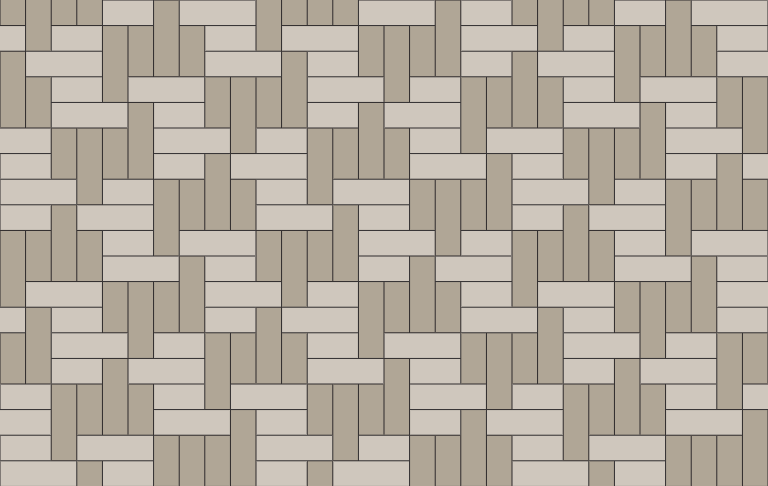
This pattern is drawn by a Shadertoy shader. Its source:

```glsl
#define COLUMNS 30.0
#define JOINT_WIDTH 0.036
#define FIRST_BLOCK vec2(4.0, 1.0)
#define UPRIGHT_COLOR vec3(0.69, 0.65, 0.59)
#define FLAT_COLOR vec3(0.81, 0.78, 0.74)
#define JOINT_COLOR vec3(0.13, 0.12, 0.13)

// Signed distance to the rectangle spanning two corners
float rectDistance(vec2 p, vec2 low, vec2 high) {
    vec2 d = max(low - p, p - high);
    return max(d.x, d.y);
}

// Corner of the block with lattice index (strip, repeat)
vec2 blockOrigin(vec2 index) {
    return vec2(4.0 * index.x + 10.0 * index.y, 2.0 * index.x);
}

// x: signed distance to the enclosing plank, y: 1 if the plank is upright
vec2 nearestPlank(vec2 p) {
    float strip = floor(p.y / 2.0);
    float repeat = floor((p.x - 4.0 * strip) / 10.0);
    vec2 best = vec2(1e3, 0.0);

    for (int s = -1; s <= 1; s++) {
        vec2 index = vec2(strip + float(s), repeat + (s < 0 ? 1.0 : 0.0));
        vec2 q = p - blockOrigin(index);
        float variant = mod(index.x + index.y, 2.0);

        for (int k = 0; k < 4; k++) {
            float i = float(k);
            float oddness = mod(i + variant, 2.0);
            float firstHalf = k < 2 ? 1.0 : 0.0;

            // Upright plank: every second one reaches one cell further
            float extra = 1.0 - oddness;
            float upright = rectDistance(q,
                vec2(i, -extra * (1.0 - firstHalf)),
                vec2(i + 1.0, 2.0 + extra * firstHalf));
            if (upright < best.x) best = vec2(upright, 1.0);

            // Flat plank, stacked beside the upright group
            extra = oddness;
            float flatPlank = rectDistance(q,
                vec2(4.0 - extra * firstHalf, i - 2.0),
                vec2(6.0 + extra * (1.0 - firstHalf), i - 1.0));
            if (flatPlank < best.x) best = vec2(flatPlank, 0.0);
        }
    }
    return best;
}

// Share of a pixel covered by a joint centred on distance zero
float jointCoverage(float d, float pixel) {
    float halfJoint = 0.5 * JOINT_WIDTH;
    float overlap = min(halfJoint, d + 0.5 * pixel) - max(-halfJoint, d - 0.5 * pixel);
    return clamp(overlap / pixel, 0.0, 1.0);
}

void mainImage(out vec4 fragColor, in vec2 fragCoord) {
    // Cell units, measured from the top left
    float pixel = COLUMNS / iResolution.x;
    vec2 p = vec2(fragCoord.x, iResolution.y - fragCoord.y) * pixel;

    vec2 plank = nearestPlank(p - FIRST_BLOCK);
    vec3 color = mix(FLAT_COLOR, UPRIGHT_COLOR, plank.y);
    color = mix(color, JOINT_COLOR, jointCoverage(plank.x, pixel));
    fragColor = vec4(color, 1.0);
}
```
